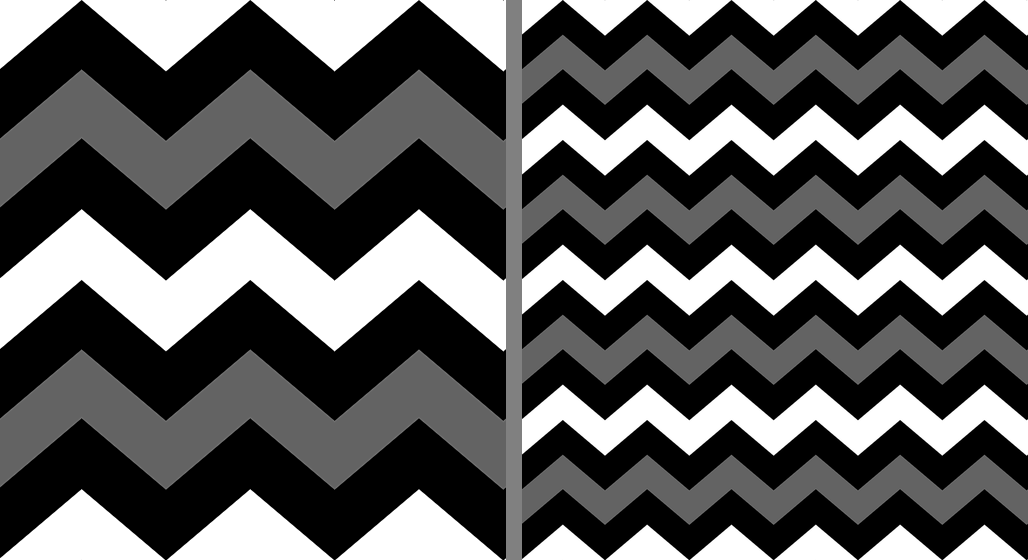
Left: one tile. Right: repeated 2 by 2.
Write a Shadertoy shader that draws this pattern.

```glsl
// Chevron stripes: black zigzags alternating with white and grey ones.
// A triangle wave shifts the height, then each stripe is a distance
// to its centre line within one vertical repeat (3 across, 2 down).

// Smooth coverage of a stripe that repeats once per unit of height.
float stripe(float height, float centre, float halfWidth, float pixel) {
    float dist = abs(fract(height - centre + 0.5) - 0.5);
    return clamp((halfWidth - dist) / pixel + 0.5, 0.0, 1.0);
}

void mainImage(out vec4 fragColor, in vec2 fragCoord) {
    vec2 uv = fragCoord / iResolution.xy;

    // Triangle wave: 0 at the peaks, 1 in the valleys
    float zigzag = 2.0 * abs(fract(3.0 * uv.x + 0.016) - 0.5);
    float amplitude = 0.255;

    // Height measured downward from the zigzag, in vertical repeats
    float height = 2.0 * (1.0 - uv.y) - amplitude * zigzag;
    float pixel = length(vec2(6.0 * amplitude, 2.0) / iResolution.xy);

    // Black ground, white stripe, grey stripe with a thin paler rim
    vec3 color = vec3(stripe(height, 0.8735, 0.1265, pixel));
    color = mix(color, vec3(0.46), stripe(height, 0.371, 0.123, pixel));
    color = mix(color, vec3(0.39), stripe(height, 0.371, 0.118, pixel));

    fragColor = vec4(color, 1.0);
}
```
